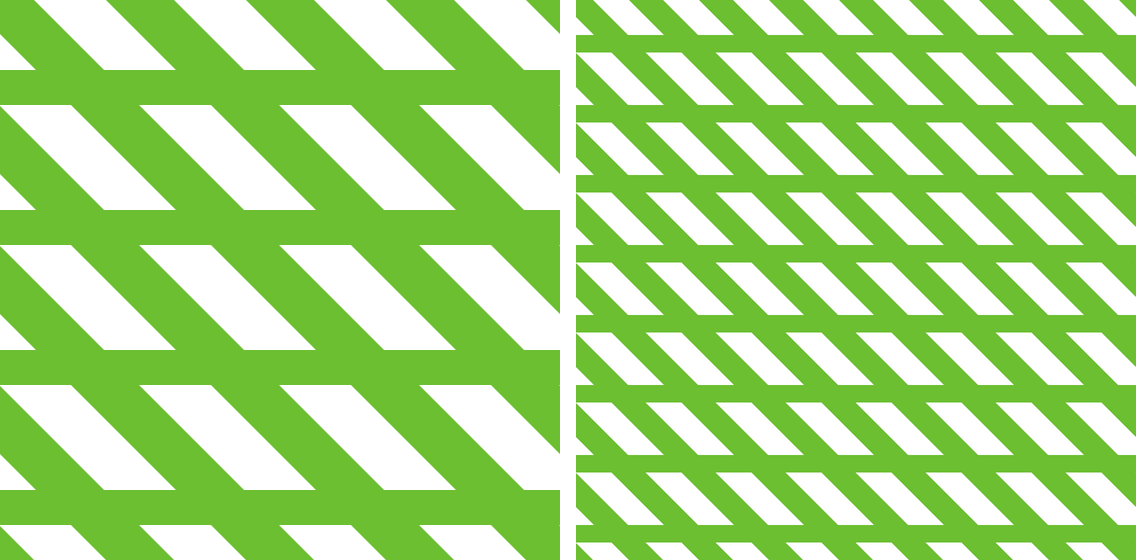
Left, the tile; right, the same tile 2 across and 2 down.
A Shadertoy shader for this pattern:

```glsl
// Green lattice of horizontal bars and 45 degree diagonal bands over white, tiling seamlessly.
#define REPEATS 4.0
#define BAR_CENTER 0.375
#define BAR_WIDTH 0.25
#define BAND_CENTER 0.0
#define BAND_WIDTH 0.487
#define GREEN vec3(0.42, 0.75, 0.19)
#define WHITE vec3(1.0)

// Coverage of a stripe that repeats once per unit of t, smoothed over one pixel.
float stripe(float t, float center, float width, float pixel) {
    float offset = abs(fract(t - center + 0.5) - 0.5);
    return clamp((0.5 * width - offset) / pixel + 0.5, 0.0, 1.0);
}

void mainImage(out vec4 fragColor, in vec2 fragCoord) {
    // Cell coordinates and the size of one pixel within them
    vec2 cell = REPEATS * fragCoord / iResolution.xy;
    vec2 pixel = REPEATS / iResolution.xy;

    // Horizontal bars and bands falling to the right
    float bar = stripe(cell.y, BAR_CENTER, BAR_WIDTH, pixel.y);
    float band = stripe(cell.x + cell.y, BAND_CENTER, BAND_WIDTH, length(pixel));

    fragColor = vec4(mix(WHITE, GREEN, max(bar, band)), 1.0);
}
```
